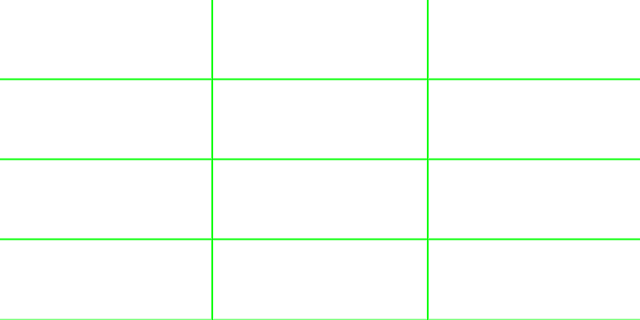
This pattern is drawn by a WebGL 2 fragment shader. Its source:

```glsl
#version 300 es
precision highp float;
// Thin bright green grid on white: three columns by four rows, with a pale foot line.

#define ROWS 4.0             // rows down the canvas
#define COLUMN_PITCH 0.33672 // column spacing, share of canvas width
#define COLUMN_WIDTH 0.0054  // upright width, share of canvas height
#define ROW_SHIFT 0.0024     // lift of the rules, share of canvas height
#define RULE_CORE -0.0008    // where a rule starts to fade, share of canvas height
#define RULE_EDGE 0.0059     // where a rule ends, share of canvas height
#define FOOT_HEIGHT 0.0039   // height of the foot line, share of canvas height
#define FOOT_STRENGTH 0.49   // opacity of the foot line

uniform vec2 u_resolution;
out vec4 fragColor;

const vec3 PAPER = vec3(1.0);
const vec3 GREEN = vec3(0.0, 1.0, 0.0);

// Distance to the nearest multiple of the pitch
float repeatDistance(float position, float pitch) {
    return abs(fract(position / pitch + 0.5) - 0.5) * pitch;
}

// Share of a pixel covered by a band around zero distance
float bandCoverage(float dist, float width, float pixel) {
    float low = max(dist - 0.5 * pixel, -0.5 * width);
    float high = min(dist + 0.5 * pixel, 0.5 * width);
    return clamp((high - low) / pixel, 0.0, 1.0);
}

void main() {
    vec2 uv = gl_FragCoord.xy / u_resolution;
    float aspect = u_resolution.x / u_resolution.y;
    float pixel = 1.0 / u_resolution.y;

    // Crisp uprights, placed evenly about the middle of the canvas
    float columnOffset = uv.x - 0.5 + 0.5 * COLUMN_PITCH;
    float columnDistance = repeatDistance(columnOffset, COLUMN_PITCH) * aspect;
    float uprights = bandCoverage(columnDistance, COLUMN_WIDTH, pixel);

    // Soft level rules between the rows, leaving the outer edges open
    float rowDistance = repeatDistance(uv.y - ROW_SHIFT, 1.0 / ROWS);
    float inside = step(abs(uv.y - 0.5), 0.5 - 0.5 / ROWS);
    float rules = (1.0 - smoothstep(RULE_CORE, RULE_EDGE, rowDistance)) * inside;

    // Pale foot line along the lower edge
    float foot = FOOT_STRENGTH * bandCoverage(uv.y, 2.0 * FOOT_HEIGHT, pixel);

    float ink = max(max(uprights, rules), foot);
    fragColor = vec4(mix(PAPER, GREEN, ink), 1.0);
}
```
